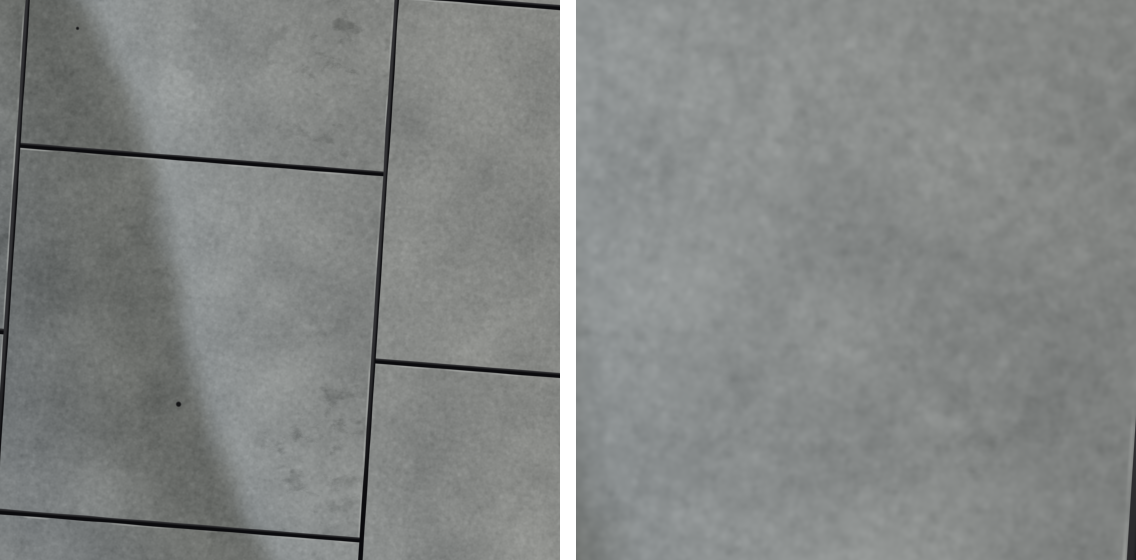
Left: the whole. Right: its middle third, enlarged.
Write a WebGL 2 fragment shader that draws this texture.

```glsl
#version 300 es
precision highp float;
// Large grey stone tiles in a half-offset bond, seen slightly skewed, with dark joints.
// A skewed grid gives the joints; layered cellular blots give the mottling, and a
// wavy damp edge divides dull stone from a cool sheen.
uniform vec2 u_resolution;
out vec4 outColor;

// Layout, in canvas units with y measured downward from the top
const vec2 PITCH = vec2(0.659, 0.657);
const vec2 ORIGIN = vec2(0.0495, 0.2565);
const vec2 SKEW = vec2(0.065, -0.079);
const float BOND_SHIFT = 0.51;
const vec2 JOINT_HALF = vec2(0.0040, 0.0045);
const float LIP_WIDTH = 0.0016;

// Colours
const vec3 STONE = vec3(0.525, 0.530, 0.515);
const vec3 SHEEN = vec3(0.565, 0.585, 0.590);
const vec3 DAMP = vec3(0.415, 0.425, 0.412);
const vec3 DAMP_COOL = vec3(0.455, 0.472, 0.478);
const vec3 GROUT = vec3(0.19, 0.19, 0.20);
const vec3 SHADOW = vec3(0.04, 0.04, 0.05);
const vec3 LIP = vec3(0.66, 0.67, 0.66);

// Surface wear
const float MOTTLE = 0.065;
const float GRAIN = 0.022;
const float FLECK = 0.09;
const vec2 STAIN_CENTRE = vec2(0.85, 0.74);

vec3 hash3(vec2 cell) {
  vec3 q = fract(cell.xyx * vec3(0.1031, 0.1030, 0.0973));
  q += dot(q, q.yxz + 33.33);
  return fract((q.xxy + q.yzz) * q.zyx);
}

// Cellular noise: each cell holds one soft blot, lighter or darker
float blots(vec2 p) {
  vec2 cell = floor(p);
  float sum = 0.0;
  for (int j = -1; j <= 1; j++) {
    for (int i = -1; i <= 1; i++) {
      vec2 c = cell + vec2(i, j);
      vec3 h = hash3(c + 71.0);
      vec2 d = p - c - h.xy;
      float fall = max(0.0, 1.0 - dot(d, d));
      sum += (2.0 * h.z - 1.0) * fall * fall;
    }
  }
  return sum;
}

float layers(vec2 p) {
  float sum = 0.0, gain = 0.5;
  for (int i = 0; i < 5; i++) {
    sum += gain * blots(p);
    p = mat2(1.6, 1.2, -1.2, 1.6) * p + 5.3;
    gain *= 0.56;
  }
  return sum;
}

// Damp stone left of a wavy edge, sheen fading away to its right
vec3 stoneTone(vec2 p, float mottle) {
  float edge = 0.15 + 0.33 * p.y + 0.021 * sin(6.2832 * p.y) + 0.025 * mottle;
  float x = p.x - edge;
  vec3 lit = mix(STONE, SHEEN, exp(-max(x, 0.0) * 3.6));
  vec3 damp = mix(DAMP, DAMP_COOL, smoothstep(0.08, 0.40, -x));
  return mix(damp, lit, smoothstep(-0.035, 0.035, x));
}

void main() {
  vec2 p = gl_FragCoord.xy / u_resolution;
  p.y = 1.0 - p.y;
  float aa = 0.8 / min(u_resolution.x, u_resolution.y);

  // Tile grid: every other column slides by about half a tile
  vec2 grid = (p + SKEW * p.yx - ORIGIN) / PITCH;
  float odd = mod(floor(grid.x), 2.0);
  grid.y -= BOND_SHIFT * odd;
  vec2 tile = floor(grid);
  vec2 local = grid - tile;
  vec2 joint = (grid - round(grid)) * PITCH;

  // Stone, with clouds, grain and a slight shift per tile
  float mottle = layers(p * 7.0 + tile * 3.7);
  float grain = blots(p * 150.0) + 0.6 * blots(p * 290.0);
  vec3 color = stoneTone(p, mottle);
  color += MOTTLE * mottle * vec3(1.0, 0.98, 0.92) + GRAIN * grain;
  color += 0.012 * (hash3(tile + 9.0).x - 0.5);

  // Smudge of small dark flecks toward one corner of each tile
  vec2 away = (local - STAIN_CENTRE) / vec2(0.14, 0.22);
  float stain = exp(-dot(away, away));
  float flecks = smoothstep(0.1, 0.7, layers(p * vec2(26.0, 38.0)));
  color -= FLECK * flecks * (0.2 + stain) + 0.018 * stain;

  // One round pit in each tile of the even columns
  vec2 pit = vec2(0.48 + 0.34 * tile.y, 0.67);
  float pitRadius = 0.0048 + 0.0018 * tile.y;
  float pitDist = length((local - pit) * PITCH);
  float pitMask = 1.0 - smoothstep(pitRadius - 0.0025, pitRadius + 0.0015, pitDist);
  color = mix(color, SHADOW, 0.9 * pitMask * (1.0 - odd));

  // Pale chipped lips beside the joints
  float chips = smoothstep(-0.5, 0.6, blots(p * 24.0));
  vec2 lipDist = abs(joint + vec2(1.0, -1.0) * (JOINT_HALF + LIP_WIDTH));
  vec2 lip = 1.0 - smoothstep(vec2(0.0), vec2(LIP_WIDTH + aa), lipDist);
  color = mix(color, LIP, 0.65 * chips * max(lip.x, lip.y));

  // Joints: grey grout, shaded black along one side
  vec2 halfWidth = JOINT_HALF + 0.0005 * blots(p * 18.0);
  vec2 gap = 1.0 - smoothstep(halfWidth - aa, halfWidth + aa, abs(joint));
  float shadeX = mix(smoothstep(-0.001, 0.004, joint.x), 1.0, smoothstep(0.55, 0.95, p.y));
  float shadeY = smoothstep(-0.0045, 0.0005, joint.y);
  color = mix(color, mix(GROUT, SHADOW, shadeY), gap.y);
  color = mix(color, mix(GROUT, SHADOW, shadeX), gap.x);

  outColor = vec4(clamp(color, 0.0, 1.0), 1.0);
}
```
